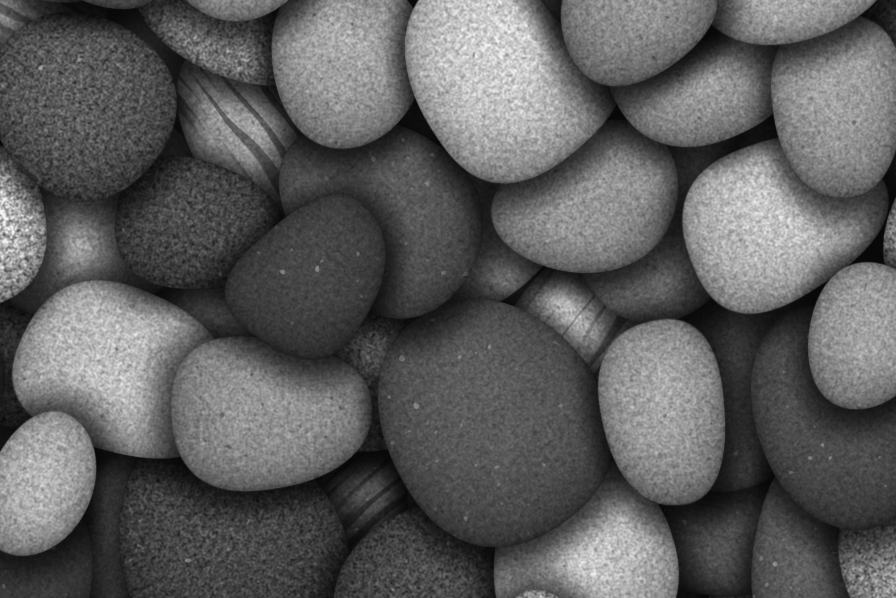
Give the GLSL for this texture, as a Shadertoy shader.

```glsl
// Heap of smooth grey beach pebbles with speckled grain and soft contact shadows

vec2 hash2(vec2 p) {
    vec3 q = fract(p.xyx * vec3(0.1031, 0.1030, 0.0973));
    q += dot(q, q.yzx + 33.33);
    return fract((q.xx + q.yz) * q.zy);
}

float gradientNoise(vec2 p) {
    vec2 i = floor(p), f = p - i;
    vec2 u = f * f * (3.0 - 2.0 * f);
    float a = dot(hash2(i) - 0.5, f);
    float b = dot(hash2(i + vec2(1, 0)) - 0.5, f - vec2(1, 0));
    float c = dot(hash2(i + vec2(0, 1)) - 0.5, f - vec2(0, 1));
    float d = dot(hash2(i + vec2(1, 1)) - 0.5, f - vec2(1, 1));
    return 2.0 * mix(mix(a, b, u.x), mix(c, d, u.x), u.y);
}

// Egg-like radius: 0 at the centre, 1 on the outline
float eggRadius(vec2 p, vec2 radii, vec2 seed) {
    vec2 q = p / radii;
    q.y *= 1.0 + (seed.x - 0.5) * 0.45 * clamp(q.x, -1.2, 1.2);
    q.x *= 1.0 + (seed.y - 0.5) * 0.25 * clamp(q.y, -1.2, 1.2);
    float power = 2.0 + 0.5 * seed.y;
    return pow(dot(pow(abs(q) + 1e-4, vec2(power)), vec2(1.0)), 1.0 / power);
}

// Stone surface in its own frame: base tone, grain, flecks, rare bands
float stoneSurface(vec2 p, vec2 seed, vec2 kind) {
    bool dark = kind.x < 0.41;
    float tone = dark ? mix(0.27, 0.38, seed.x) : mix(0.55, 0.80, seed.x);
    vec2 g = p + seed * 7.0;
    float fine = gradientNoise(g * 210.0);
    float coarse = gradientNoise(g * 105.0 + 9.0);
    float blotch = gradientNoise(g * 18.0);
    float grit = kind.y > 0.78 ? 0.85 : 0.38;
    tone *= 1.0 + grit * (0.8 * fine + 0.7 * coarse) + 0.09 * blotch;

    // Pale flecks on dark stones, dark pits on pale ones
    float fleck = smoothstep(0.36, 0.55, gradientNoise(g * 75.0 + 31.0));
    tone += fleck * (dark ? 0.20 : -0.16);

    // Sediment bands
    if (kind.y < 0.05) {
        float wave = p.y + 0.012 * gradientNoise(g * vec2(9.0, 22.0));
        float band = gradientNoise(vec2(g.x * 3.0, wave * 75.0));
        tone *= 1.0 - 0.4 * smoothstep(0.05, 0.25, band);
    }
    return tone;
}

void mainImage(out vec4 fragColor, in vec2 fragCoord) {
    vec2 uv = fragCoord / iResolution.y;
    float pixel = 1.0 / iResolution.y;
    vec2 cell = vec2(0.32, 0.275);

    // Pale sand under the stones
    float grey = 0.55 + 0.12 * gradientNoise(uv * 180.0);

    // Layers from bottom to top; the last one is sparse
    for (int layer = 0; layer < 3; layer++) {
        float level = float(layer);
        vec2 origin = uv + vec2(0.17, 0.11) * level + 3.0;
        float row = floor(origin.y / cell.y);

        for (int j = -1; j <= 1; j++) {
            float y = row + float(j);
            float stagger = 0.5 * mod(y, 2.0);
            float column = floor(origin.x / cell.x - stagger);

            for (int i = -1; i <= 1; i++) {
                vec2 id = vec2(column + float(i), y);
                vec2 key = id + level * vec2(37.0, 71.0);
                vec2 seed = hash2(key + 5.3);
                vec2 size = hash2(key + 17.9);
                vec2 kind = hash2(key + 41.7);
                if (layer == 2 && hash2(key + 88.1).x > 0.27) continue;

                vec2 jitter = (hash2(key + 63.2) - 0.5) * 0.46;
                vec2 centre = (id + 0.5 + jitter + vec2(stagger, 0.0)) * cell;
                vec2 offset = origin - centre;

                // Random size, slenderness and direction
                float major = mix(0.135, 0.215, size.x);
                if (layer == 0) major = mix(0.19, 0.24, size.x);
                if (layer == 2) major = mix(0.10, 0.17, size.x);
                vec2 radii = major * vec2(1.0, mix(0.64, 0.95, size.y));
                float angle = 6.2832 * hash2(key + 29.4).y;
                float co = cos(angle), si = sin(angle);
                mat2 turn = mat2(co, -si, si, co);
                vec2 local = turn * offset;

                // Shadow falls slightly below the stone
                vec2 fallen = turn * (offset + vec2(-0.004, 0.010));
                float gap = (eggRadius(fallen, radii, seed) - 1.0) * radii.y;
                grey *= mix(0.30, 1.0, smoothstep(-0.012, 0.055, gap));

                float radius = eggRadius(local, radii, seed);
                float edge = (radius - 1.0) * radii.y;
                float cover = 1.0 - smoothstep(-pixel, pixel, edge);
                if (cover > 0.0) {
                    float dome = sqrt(max(0.0, 1.0 - radius * radius));
                    float light = 0.40 + 0.62 * pow(dome, 0.7);
                    light += 0.10 * dot(offset, vec2(-0.3, 0.95)) / major;
                    grey = mix(grey, stoneSurface(local, seed, kind) * light, cover);
                }
            }
        }
    }
    fragColor = vec4(vec3(clamp(grey, 0.03, 0.95)), 1.0);
}
```
